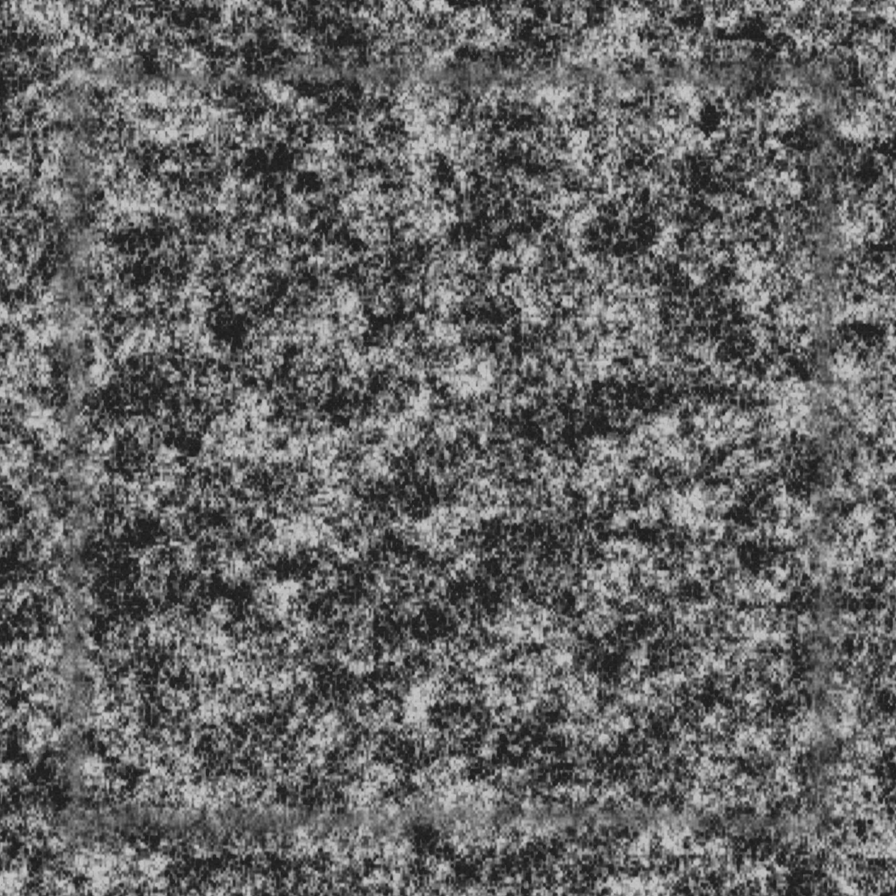
This texture is drawn by a Shadertoy shader. Its source:

```glsl
// Speckled charcoal and pale grey stone: layered value noise, wide in the
// coarse clusters and upright in the fine grains, pushed through a tone curve.
// A soft, worn square seam near the border lowers the contrast.

float hash(ivec2 cell, int seed) {
    uvec2 q = uvec2(cell + 4096) * uvec2(1597334677u, 3812015801u);
    uint n = (q.x ^ q.y ^ (uint(seed) * 2654435769u)) * 1597334677u;
    n = (n ^ (n >> 15)) * 2246822519u;
    n ^= n >> 13;
    return float(n >> 8) / 16777216.0;
}

// Value noise centred on zero
float noise(vec2 p, int seed) {
    ivec2 c = ivec2(floor(p));
    vec2 f = fract(p);
    f = f * f * (3.0 - 2.0 * f);
    float low = mix(hash(c, seed), hash(c + ivec2(1, 0), seed), f.x);
    float high = mix(hash(c + ivec2(0, 1), seed), hash(c + ivec2(1, 1), seed), f.x);
    return mix(low, high, f.y) - 0.5;
}

// Clusters down to single grains
float speckle(vec2 uv) {
    vec2 cells = vec2(19.0, 27.0);
    float amplitude = 0.6;
    float sum = 0.0;
    for (int i = 0; i < 5; i++) {
        sum += amplitude * noise(uv * cells + 0.37 * float(i), i);
        cells *= vec2(2.1, 1.8);
        amplitude += 0.06;
    }
    return sum;
}

// Worn square outline, with faded patches spreading outside it
float seam(vec2 uv) {
    vec2 wobble = vec2(noise(uv * 35.0, 11), noise(uv * 35.0, 12)) * 0.016;
    vec2 edge = abs(uv + wobble - vec2(0.502, 0.5)) - vec2(0.417, 0.415);
    float d = max(edge.x, edge.y);
    float width = 0.014 + 0.012 * noise(uv * 16.0, 13);
    float line = exp(-d * d / (width * width));
    float patches = smoothstep(0.08, 0.4, noise(uv * 9.0, 14));
    float outside = smoothstep(0.0, 0.01, d) * smoothstep(0.075, 0.02, d);
    return clamp(line * (0.85 + 0.6 * noise(uv * 50.0, 15)) + 0.5 * patches * outside, 0.0, 1.0);
}

void mainImage(out vec4 fragColor, in vec2 fragCoord) {
    vec2 uv = fragCoord / iResolution.xy;

    // Contrast fades along the seam
    float contrast = mix(0.66, 0.24, seam(uv));
    float level = 0.43 + contrast * speckle(uv);
    float grey = mix(0.135, 0.755, smoothstep(0.0, 1.0, level));

    // Fine mineral grain
    grey += 0.05 * noise(uv * 480.0, 21);
    fragColor = vec4(vec3(grey), 1.0);
}
```
